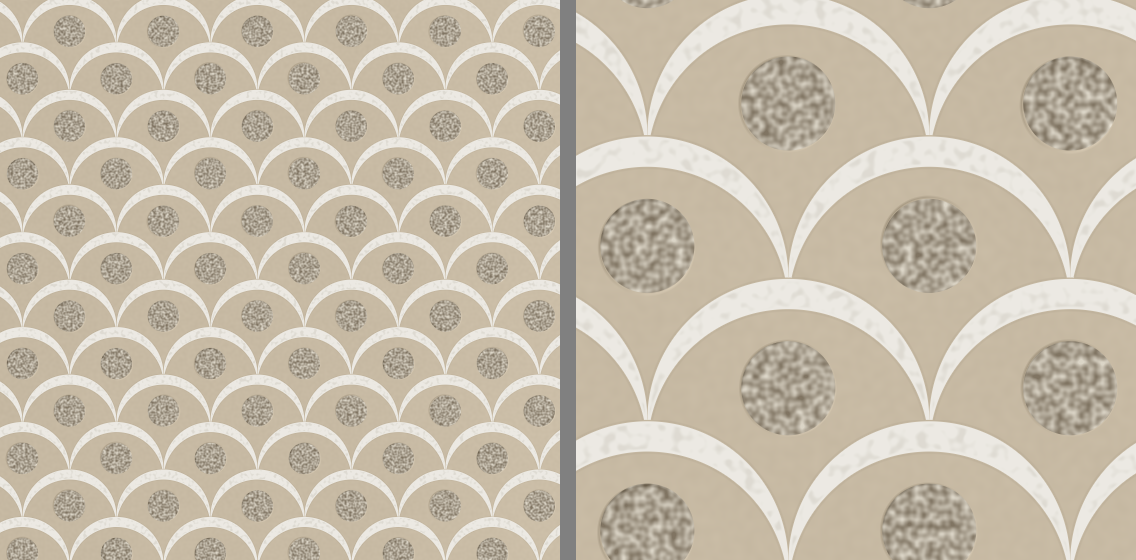
Left, the full canvas; right, a detail of the centre.
Write a Shadertoy shader that draws this pattern.

```glsl
// Scallop wallpaper: staggered rows of white crescent arches, each over a glittery disc.
// Two interleaved lattices of distance functions give the shapes; gradient noise
// adds the mottled ink, the glitter grain and the faint paper texture.

const vec2 PERIOD = vec2(0.1678, 0.1695);     // one lattice cell, canvas units
const vec2 ORIGIN = vec2(0.0402, 0.8405);     // arch base centre of the first lattice
const float ARCH_RADIUS = 0.0839;
const float CROWN = 0.0180;                   // arch thickness at the top
const float DISC_RADIUS = 0.0280;
const vec2 DISC_OFFSET = vec2(0.0, 0.0188);   // disc centre above the arch base

const vec3 PAPER = vec3(0.780, 0.728, 0.640);
const vec3 WHITE = vec3(0.925, 0.915, 0.890);
const vec3 WHITE_WORN = vec3(0.850, 0.835, 0.800);
const vec3 GLITTER_DARK = vec3(0.500, 0.455, 0.385);
const vec3 GLITTER_LIGHT = vec3(0.860, 0.835, 0.780);

vec2 hash22(vec2 p) {
    vec3 q = fract(vec3(p.xyx) * vec3(0.1031, 0.1030, 0.0973));
    q += dot(q, q.yzx + 33.33);
    return fract((q.xx + q.yz) * q.zy);
}

float gradientDot(vec2 cell, vec2 corner, vec2 f) {
    float angle = 6.2832 * hash22(cell + corner).x;
    return dot(vec2(cos(angle), sin(angle)), f - corner);
}

// Gradient noise, roughly -0.7 to 0.7
float gradientNoise(vec2 p) {
    vec2 i = floor(p), f = p - i;
    vec2 u = f * f * f * (f * (f * 6.0 - 15.0) + 10.0);
    vec2 e = vec2(0.0, 1.0);
    return mix(mix(gradientDot(i, e.xx, f), gradientDot(i, e.yx, f), u.x),
               mix(gradientDot(i, e.xy, f), gradientDot(i, e.yy, f), u.x), u.y);
}

// Two octaves of grain at the given frequency
float grain(vec2 p, float frequency) {
    return gradientNoise(p * frequency) + 0.5 * gradientNoise(p * frequency * 0.53 + 17.3);
}

// Upper half disc minus the same circle lowered by the crown thickness
float crescentDistance(vec2 p, float radius, float crown) {
    float outer = length(p) - radius;
    float inner = length(p + vec2(0.0, crown)) - radius;
    return max(max(outer, -inner), -p.y);
}

float coverage(float d, float pixel) {
    return clamp(0.5 - d / pixel, 0.0, 1.0);
}

float line(float d, float halfWidth, float pixel) {
    return coverage(abs(d) - halfWidth, pixel + halfWidth);
}

vec3 paperColor(vec2 uv) {
    float sheen = 0.016 * smoothstep(0.6, 1.0, uv.x) - 0.006 * smoothstep(0.3, 0.0, uv.x);
    return PAPER + sheen + 0.012 * grain(uv, 150.0) + 0.006 * gradientNoise(uv * 9.0);
}

vec3 inkColor(vec2 uv, float d) {
    float inside = smoothstep(0.0006, 0.0024, -d);    // solid rim, mottled body
    float worn = smoothstep(-0.05, 0.55, grain(uv + 3.1, 165.0));
    return mix(WHITE, WHITE_WORN, 0.75 * worn * inside);
}

vec3 glitterColor(vec2 uv) {
    float sparkle = 0.48 + 0.78 * grain(uv + 7.7, 235.0);
    return mix(GLITTER_DARK, GLITTER_LIGHT, clamp(sparkle, 0.0, 1.0));
}

// Pressed edge, slightly out of register, lit from the lower right
vec3 embossRim(vec3 color, vec2 p, vec2 shift, float radius, float pixel) {
    vec2 q = p - shift;
    float lit = dot(q / max(length(q), 1e-4), vec2(0.8, -0.6));
    float rim = line(length(q) - radius, 0.0007, pixel);
    return color + rim * (0.09 * lit - 0.03);
}

void mainImage(out vec4 fragColor, in vec2 fragCoord) {
    float pixel = 1.0 / iResolution.y;
    vec2 uv = fragCoord * pixel;

    // Nearest arch and disc over both lattices
    float arch = 1.0;
    vec2 discPoint = vec2(1.0), discSeed = vec2(0.0);
    for (int k = 0; k < 2; k++) {
        vec2 p = uv - ORIGIN - 0.5 * PERIOD * float(k);
        vec2 id = floor(p / PERIOD + 0.5);
        p -= id * PERIOD;
        arch = min(arch, crescentDistance(p, ARCH_RADIUS, CROWN));
        vec2 q = p - DISC_OFFSET;
        if (length(q) < length(discPoint)) {
            discPoint = q;
            discSeed = 2.0 * id + float(k) + 50.0;
        }
    }

    // Layers: paper, disc with its pressed rim, white arches
    vec3 color = paperColor(uv);
    float disc = length(discPoint) - DISC_RADIUS;
    color = mix(color, glitterColor(uv), coverage(disc, pixel));
    vec2 shift = (hash22(discSeed) - 0.5) * 0.0024;
    color = embossRim(color, discPoint, shift, DISC_RADIUS, pixel);
    color -= 0.03 * line(arch - 0.0008, 0.0005, pixel);
    color = mix(color, inkColor(uv, arch), coverage(arch, pixel));

    fragColor = vec4(clamp(color, 0.0, 1.0), 1.0);
}
```
